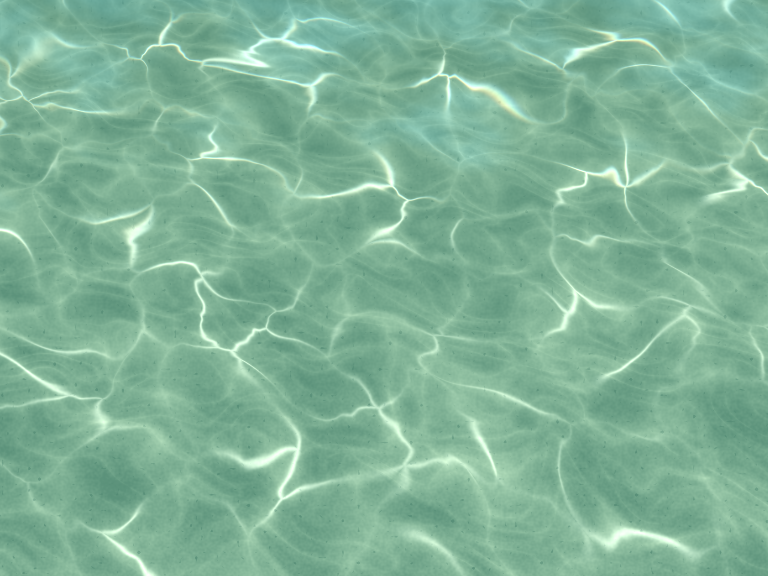
Reproduce this texture procedurally as a Shadertoy shader.

```glsl
// Sunlit shallow water: a warped net of caustic light over pale green sand.
// Cell borders give bright filaments with wide soft halos, ridged gradient
// noise gives faint wisps, and cells shrink towards the top for perspective.

const vec3 SHADE = vec3(0.395, 0.605, 0.508);
const vec3 LIGHT = vec3(0.79, 0.95, 0.80);
const vec3 CYAN_TINT = vec3(0.93, 1.02, 1.11);

vec2 hash2(vec2 p) {
    vec3 q = fract(vec3(p.xyx) * vec3(0.1031, 0.1030, 0.0973));
    q += dot(q, q.yzx + 33.33);
    return fract((q.xx + q.yz) * q.zy);
}

float gradDot(vec2 cell, vec2 offset) {
    float angle = 6.2832 * hash2(cell).x;
    return dot(vec2(cos(angle), sin(angle)), offset);
}

float gradientNoise(vec2 p) {
    vec2 i = floor(p), f = fract(p);
    vec2 u = f * f * f * (f * (f * 6.0 - 15.0) + 10.0);
    vec2 e = vec2(1.0, 0.0);
    return mix(mix(gradDot(i, f), gradDot(i + e.xy, f - e.xy), u.x),
               mix(gradDot(i + e.yx, f - e.yx), gradDot(i + e.xx, f - e.xx), u.x), u.y);
}

float fbm(vec2 p) {
    float sum = 0.0, amp = 1.0;
    for (int i = 0; i < 4; i++) {
        sum += amp * gradientNoise(p);
        p = mat2(1.6, 1.2, -1.2, 1.6) * p + 17.3;
        amp *= 0.5;
    }
    return sum;
}

vec2 warp(vec2 p, float freq, float amount) {
    return p + amount * vec2(gradientNoise(p * freq + 31.7),
                             gradientNoise(p * freq + 74.2));
}

// Soft crests where the noise crosses zero
float ridge(vec2 p, float sharpness) {
    return exp(-sharpness * abs(gradientNoise(p)));
}

// Distance to the nearest border between jittered cells
float borderDistance(vec2 p) {
    vec2 base = floor(p), f = fract(p);
    vec2 nearCell = vec2(0.0), nearest = vec2(0.0);
    float best = 9.0;
    for (int j = -1; j <= 1; j++)
    for (int i = -1; i <= 1; i++) {
        vec2 cell = vec2(i, j);
        vec2 r = cell + 0.1 + 0.8 * hash2(base + cell) - f;
        if (dot(r, r) < best) {
            best = dot(r, r);
            nearest = r;
            nearCell = cell;
        }
    }
    float dist = 9.0;
    for (int j = -2; j <= 2; j++)
    for (int i = -2; i <= 2; i++) {
        vec2 cell = nearCell + vec2(i, j);
        vec2 r = cell + 0.1 + 0.8 * hash2(base + cell) - f;
        vec2 d = r - nearest;
        if (dot(d, d) > 0.0001)
            dist = min(dist, dot(0.5 * (nearest + r), normalize(d)));
    }
    return dist;
}

float filament(float dist, float width) {
    return exp(-dist * dist / (width * width));
}

void mainImage(out vec4 fragColor, in vec2 fragCoord) {
    vec2 uv = fragCoord / iResolution.y;
    float x = uv.x - 0.667, y = uv.y;

    // Water plane in perspective, bent by the waves
    vec2 plane = vec2(x * (5.3 + 2.4 * y), 5.4 * y + 3.2 * y * y + 1.5 * x) + 40.0;
    vec2 p = warp(warp(plane, 0.7, 0.75), 2.1, 0.24);
    p = warp(p, 5.0, 0.06);

    // Focus varies along the net: some borders blaze, others fade out
    float focus = smoothstep(-0.12, 0.40, gradientNoise(plane * 0.85 + 8.4));
    float width = mix(0.028, 0.065, smoothstep(-0.1, 0.5, gradientNoise(plane * 1.7)));
    float dist = borderDistance(p);
    float halo = exp(-dist / 0.15) * (0.5 + 0.5 * focus);

    // Slight dispersion splits the filaments near the top
    vec2 split = vec2(0.004, 0.014) * smoothstep(0.4, 1.0, y);
    vec3 core = vec3(filament(borderDistance(p + split), width),
                     filament(dist, width),
                     filament(borderDistance(p - split), width));
    core *= 0.04 + 0.80 * focus;

    // Faint wisps and broad patches of light
    vec2 q = warp(plane, 1.3, 0.6);
    float wisps = 0.55 * ridge(q * vec2(0.9, 1.4) + 5.0, 7.0)
                + 0.45 * ridge(q * vec2(1.6, 3.2) + 21.0, 6.0);
    float patches = fbm(plane * vec2(0.6, 0.9) + 3.0);
    float streaks = fbm(q * vec2(2.0, 5.0));

    // Sand grain and scattered dark specks
    float sand = 1.0 - 0.6 * y;
    float grain = gradientNoise(uv * 190.0) + 0.8 * gradientNoise(uv * 85.0);
    float specks = smoothstep(0.38, 0.58, gradientNoise(uv * 110.0 + 9.0));

    float tone = -0.02 + 0.46 * halo + 0.34 * wisps + 0.24 * patches + 0.10 * streaks
               + sand * (0.10 * grain - 0.28 * specks);
    tone = max(tone, -0.05 + 0.35 * tone);
    vec3 color = mix(SHADE, LIGHT, tone) + 0.40 * core * vec3(1.0, 0.85, 0.85);

    // Bluer water in a few distant places
    float cyan = smoothstep(0.75, 1.15, y + 0.35 * patches);
    color *= mix(vec3(1.0), CYAN_TINT, cyan);
    fragColor = vec4(clamp(color, 0.0, 1.0), 1.0);
}
```
